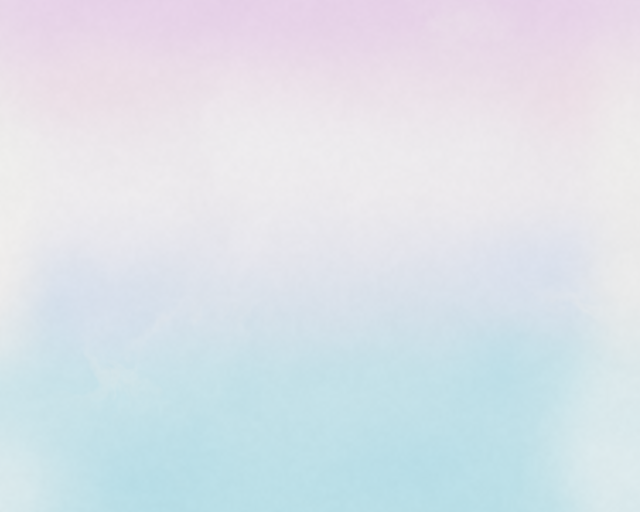
Write a WebGL 1 fragment shader that draws this background.

```glsl
precision highp float;
// Pastel watercolour sky: a vertical wash from lilac through pearl to aqua.
// Warped fractal noise bends the wash, soft glows tint it, and pale paper
// shows through at the ragged sides, with faint wisps and grain on top.

uniform vec2 u_resolution;

#define WARP 0.055
#define CLOUD_SCALE 3.2
#define CLOUD_DEPTH 0.035
#define WISP_STRENGTH 0.32
#define GRAIN 0.008
#define PAPER vec3(0.928, 0.924, 0.920)
#define MIST vec3(0.860, 0.914, 0.925)
#define BLUSH vec3(0.920, 0.845, 0.885)
#define LILAC vec3(0.902, 0.820, 0.908)
#define PERIWINKLE vec3(0.825, 0.865, 0.928)
#define AQUA vec3(0.695, 0.855, 0.900)

float hash(vec2 p) {
  vec3 q = fract(vec3(p.xyx) * 0.1031);
  q += dot(q, q.yzx + 33.33);
  return fract((q.x + q.y) * q.z);
}

float noise(vec2 p) {
  vec2 cell = floor(p);
  vec2 f = fract(p);
  f = f * f * (3.0 - 2.0 * f);
  float low = mix(hash(cell), hash(cell + vec2(1.0, 0.0)), f.x);
  float high = mix(hash(cell + vec2(0.0, 1.0)), hash(cell + 1.0), f.x);
  return mix(low, high, f.y);
}

float fbm(vec2 p) {
  float sum = 0.0;
  float gain = 0.5;
  for (int i = 0; i < 6; i++) {
    sum += gain * noise(p);
    p = mat2(1.6, 1.2, -1.2, 1.6) * p + 7.3;
    gain *= 0.5;
  }
  return sum;
}

// Soft elliptical spot, 1 at its centre.
float glow(vec2 p, vec2 centre, vec2 radius) {
  vec2 d = (p - centre) / radius;
  return exp(-dot(d, d));
}

// Vertical wash, from aqua at the bottom to lilac at the top.
vec3 wash(float y) {
  vec3 c = mix(vec3(0.725, 0.872, 0.904), vec3(0.765, 0.880, 0.908), smoothstep(0.0, 0.28, y));
  c = mix(c, vec3(0.840, 0.878, 0.915), smoothstep(0.24, 0.42, y));
  c = mix(c, vec3(0.892, 0.895, 0.924), smoothstep(0.38, 0.53, y));
  c = mix(c, vec3(0.924, 0.914, 0.926), smoothstep(0.48, 0.65, y));
  c = mix(c, vec3(0.920, 0.880, 0.912), smoothstep(0.70, 0.86, y));
  return mix(c, LILAC, smoothstep(0.82, 1.02, y));
}

void main() {
  vec2 uv = gl_FragCoord.xy / u_resolution;
  vec2 plane = uv * vec2(u_resolution.x / u_resolution.y, 1.0);

  // Cloudy distortion shared by all the layers
  vec2 drift = vec2(fbm(plane * CLOUD_SCALE + 3.1), fbm(plane * CLOUD_SCALE + 19.7)) - 0.49;
  float cloud = fbm(plane * CLOUD_SCALE + 2.5 * drift + 41.0) - 0.49;
  vec2 p = uv + WARP * 2.0 * drift;

  vec3 color = wash(p.y);

  // Tinted pools
  color = mix(color, BLUSH, 0.45 * glow(p, vec2(0.91, 0.82), vec2(0.10, 0.10)));
  color = mix(color, BLUSH, 0.35 * glow(p, vec2(0.15, 0.82), vec2(0.13, 0.10)));
  color = mix(color, LILAC, 0.40 * glow(p, vec2(0.50, 0.97), vec2(0.24, 0.10)));
  color = mix(color, PERIWINKLE, 0.55 * glow(p, vec2(0.84, 0.48), vec2(0.12, 0.08)));
  color = mix(color, PERIWINKLE, 0.50 * glow(p, vec2(0.13, 0.38), vec2(0.13, 0.09)));
  color = mix(color, AQUA, 0.45 * glow(p, vec2(0.79, 0.24), vec2(0.11, 0.12)));
  color = mix(color, AQUA, 0.45 * glow(p, vec2(0.64, 0.08), vec2(0.10, 0.07)));
  color = mix(color, AQUA, 0.35 * glow(p, vec2(0.21, 0.10), vec2(0.12, 0.12)));

  // Pale paper at the sides, misty near the bottom
  vec3 pale = mix(MIST, PAPER, smoothstep(0.12, 0.45, uv.y));
  float left = 1.0 - smoothstep(-0.02, 0.11, p.x);
  left *= 1.0 - 0.75 * glow(p, vec2(0.0, 0.20), vec2(0.15, 0.08));
  float right = smoothstep(0.87, 0.99, p.x);
  float fade = 1.0 - 0.75 * smoothstep(0.68, 0.95, uv.y);
  color = mix(color, pale, 0.9 * fade * max(left, right));
  color = mix(color, MIST, 0.70 * glow(p, vec2(0.04, 0.06), vec2(0.11, 0.14)));
  color = mix(color, MIST, 0.65 * glow(p, vec2(0.95, 0.10), vec2(0.11, 0.22)));

  // Thin bright wisps along noise ridges, kept to a few places
  float ridge = 1.0 - abs(2.0 * fbm(plane * 6.0 + 5.0 * drift + 11.0) - 0.98);
  float zone = glow(uv, vec2(0.19, 0.27), vec2(0.10, 0.07))
             + glow(uv, vec2(0.90, 0.41), vec2(0.07, 0.05))
             + glow(uv, vec2(0.71, 0.95), vec2(0.10, 0.06))
             + 0.7 * glow(uv, vec2(0.31, 0.60), vec2(0.07, 0.05))
             + 0.7 * glow(uv, vec2(0.30, 0.38), vec2(0.12, 0.04));
  color = mix(color, PAPER, WISP_STRENGTH * min(zone, 1.0) * smoothstep(0.70, 1.0, ridge));

  // Gentle mottling, strongest in the blue, and paper grain
  color += CLOUD_DEPTH * cloud * mix(vec3(1.8, 0.8, 0.5), vec3(0.6, 0.9, 0.6), smoothstep(0.3, 0.7, uv.y));
  color += GRAIN * (noise(plane * 150.0) + noise(plane * 70.0) - 1.0);
  gl_FragColor = vec4(clamp(color, 0.0, 1.0), 1.0);
}
```
